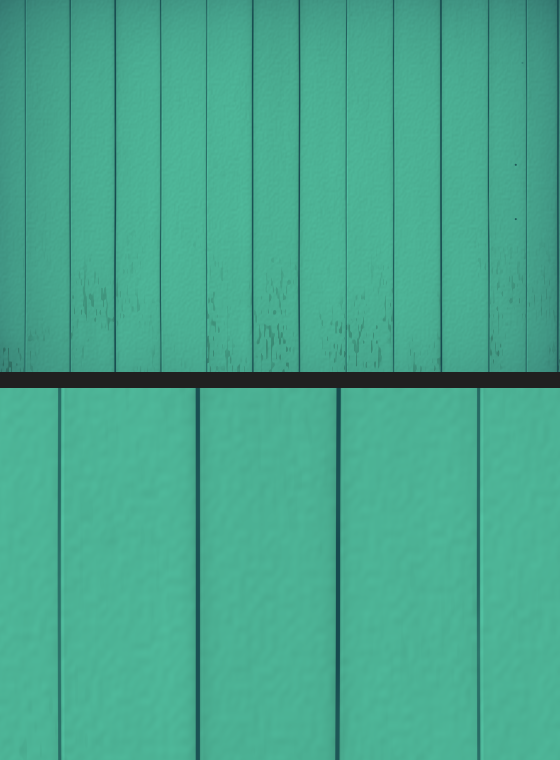
Top, the full canvas; bottom, a detail of the centre.
Write a Shadertoy shader that draws this texture.

```glsl
// Painted green tongue-and-groove boards: thirteen upright seams of uneven depth,
// placed by a spacing formula, over a vignetted coat of paint with brush streaks,
// fine bumps, scuffs towards the floor and a few small nail holes.

#define PAINT vec3(0.300, 0.705, 0.588)
#define SHADE vec3(0.215, 0.500, 0.460)
#define GROOVE vec3(0.085, 0.285, 0.305)
#define SEAMS 13
#define FIRST_SEAM 0.0449
#define PITCH 0.08255
#define SEAM_HALF_WIDTH 0.0009
#define STREAKS 0.022
#define BUMPS 0.035
#define SCUFFS 0.20
#define HOLES 3

float hash(vec2 p) {
    vec3 q = fract(vec3(p.xyx) * 0.1031);
    q += dot(q, q.yzx + 33.33);
    return fract((q.x + q.y) * q.z);
}

float noise(vec2 p) {
    vec2 i = floor(p), f = fract(p);
    f = f * f * (3.0 - 2.0 * f);
    return mix(mix(hash(i), hash(i + vec2(1, 0)), f.x),
               mix(hash(i + vec2(0, 1)), hash(i + vec2(1, 1)), f.x), f.y);
}

float fbm(vec2 p) {
    float sum = 0.0, gain = 0.5;
    for (int i = 0; i < 4; i++) {
        sum += gain * noise(p);
        p = p * 2.03 + 17.0;
        gain *= 0.5;
    }
    return sum;
}

// Horizontal place of seam k: a slow drift in spacing, narrower boards at the right
float seamX(float k) {
    float drift = -0.0065 * sin(k * 0.349);
    float squeeze = 0.017 * pow(max(k - 10.0, 0.0), 1.4);
    return FIRST_SEAM + PITCH * k + drift - squeeze;
}

// Open seams alternate with nearly closed ones
float seamDepth(float k) {
    return 0.5 + 0.5 * cos(6.2832 * (k - 2.0) / 3.5);
}

// Darkening towards the four edges, strongest in the upper corners
float vignette(vec2 uv) {
    float sides = 0.62 * (exp(-uv.x / 0.09) + exp(-(1.0 - uv.x) / 0.09));
    float ends = 0.55 * exp(-(1.0 - uv.y) / 0.12) + 0.26 * exp(-uv.y / 0.09);
    return min(sides + ends, 1.15);
}

void mainImage(out vec4 fragColor, in vec2 fragCoord) {
    vec2 uv = fragCoord / iResolution.xy;
    vec2 p = fragCoord / iResolution.x;
    float aa = 0.7 / iResolution.x;

    // Seams: dark core, soft shadow and a lit lip; count boards on the way
    float core = 0.0, shadow = 0.0, lip = 0.0, board = 0.0;
    for (int i = 0; i < SEAMS; i++) {
        float k = float(i);
        float depth = seamDepth(k);
        float wobble = 0.0012 * (noise(vec2(k * 7.3, uv.y * 4.0)) - 0.5);
        float d = p.x - seamX(k) - wobble;
        float halfWidth = SEAM_HALF_WIDTH * (1.0 + 0.5 * depth);
        float wear = 0.75 + 0.4 * noise(vec2(k * 3.7 + 5.0, uv.y * 14.0));
        float ink = min(mix(0.58, 1.0, depth) * wear + 0.12 * uv.y, 1.0);
        core = max(core, ink * (1.0 - smoothstep(halfWidth - aa, halfWidth + aa, abs(d))));
        shadow += (0.05 + 0.13 * depth) * exp(-abs(d) / 0.0032);
        float lipDistance = abs(d - halfWidth - 0.0012);
        lip = max(lip, (1.0 - smoothstep(0.0, 0.001 + aa, lipDistance)) * wear * (1.0 - 0.6 * depth));
        board += step(0.0, d);
    }

    // Paint: edge shading, tone of each board, long streaks and fine bumps
    vec3 color = mix(PAINT, SHADE, vignette(uv));
    vec2 grain = p + vec2(0.0, board * 3.1);
    float tone = 0.025 * (hash(vec2(board, 4.0)) - 0.5);
    tone += STREAKS * (fbm(grain * vec2(90.0, 5.0)) - 0.47);
    tone += 0.04 * (fbm(grain * vec2(14.0, 6.0)) - 0.47);
    vec2 bump = grain * vec2(260.0, 210.0);
    tone += BUMPS * (noise(bump) - noise(bump + vec2(0.5, -0.6)));
    color *= 1.0 + tone;

    // Scuffs: patchy upright scratches that thicken near the floor
    float patches = smoothstep(0.42, 0.68, fbm(grain * vec2(16.0, 9.0) + 8.0));
    float scratch = smoothstep(0.66, 0.86, noise(grain * vec2(330.0, 75.0) + 31.0));
    float low = 0.08 + 0.92 * smoothstep(0.42, 0.02, uv.y);
    color *= 1.0 - SCUFFS * patches * low * (scratch + 0.12);

    // Grooves over the paint
    color *= 1.0 - min(shadow, 0.3);
    color *= 1.0 + 0.09 * lip;
    color = mix(color, GROOVE, core);

    // Nail holes in a column on a board near the right
    for (int i = 0; i < HOLES; i++) {
        float k = float(i);
        vec2 hole = vec2(0.921 + 0.012 * step(1.5, k), 0.273 + 0.097 * k + 0.085 * step(1.5, k));
        float radius = 0.0017;
        float mark = 1.0 - smoothstep(radius - aa, radius + aa, length(p - hole));
        color = mix(color, GROOVE, mark * (k < 1.5 ? 0.85 : 0.3));
    }

    fragColor = vec4(clamp(color, 0.0, 1.0), 1.0);
}
```
